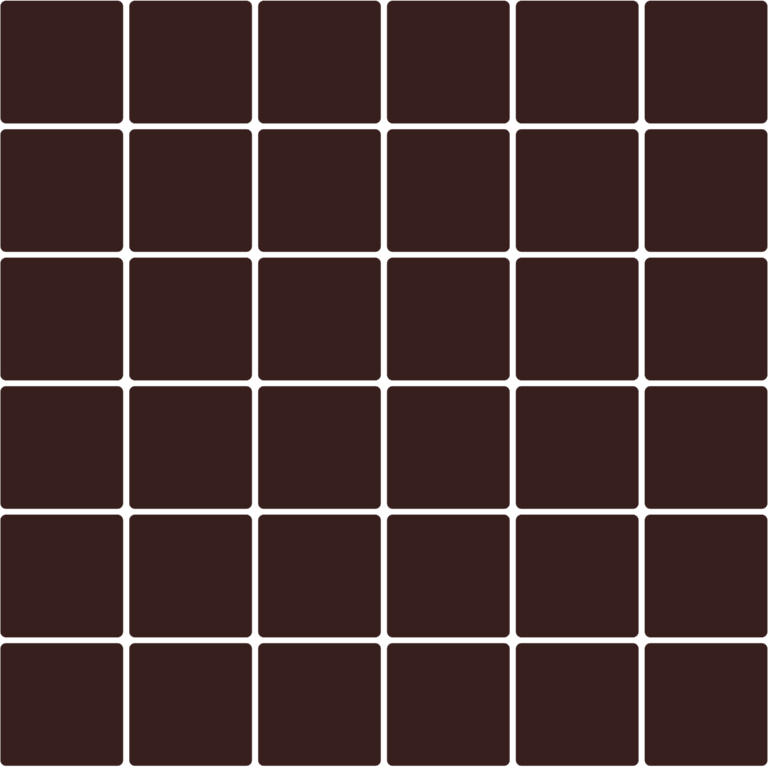
This pattern is drawn by a WebGL 1 fragment shader. Its source:

```glsl
precision highp float;

// A six by six grid of plain dark brown square tiles on white joints.
// Each pixel finds its nearest tile centre, then a rounded-box distance
// gives a softly edged tile mask.

uniform vec2 u_resolution;

const vec2 TILE_COUNT = vec2(6.0);
const vec2 FIRST_CENTRE = vec2(0.0804, 0.0827);  // lower-left tile
const vec2 PITCH = vec2(0.1678, 0.1673);         // centre to centre
const float TILE_HALF = 0.0799;
const float CORNER_RADIUS = 0.0075;
const float EDGE_SOFTNESS = 0.0019;
const vec3 TILE_COLOUR = vec3(0.21, 0.12, 0.108);
const vec3 JOINT_COLOUR = vec3(1.0);

float roundedSquare(vec2 p, float halfSize, float radius) {
    vec2 q = abs(p) - halfSize + radius;
    return length(max(q, 0.0)) + min(max(q.x, q.y), 0.0) - radius;
}

void main() {
    vec2 uv = gl_FragCoord.xy / u_resolution;

    // Offset from the nearest tile centre
    vec2 cell = floor((uv - FIRST_CENTRE) / PITCH + 0.5);
    cell = clamp(cell, vec2(0.0), TILE_COUNT - 1.0);
    vec2 local = uv - FIRST_CENTRE - cell * PITCH;

    // Tile mask, never sharper than one pixel
    float pixel = 1.0 / min(u_resolution.x, u_resolution.y);
    float edge = max(EDGE_SOFTNESS, pixel);
    float dist = roundedSquare(local, TILE_HALF, CORNER_RADIUS);
    float tile = clamp(0.5 - dist / edge, 0.0, 1.0);

    gl_FragColor = vec4(mix(JOINT_COLOUR, TILE_COLOUR, tile), 1.0);
}
```
